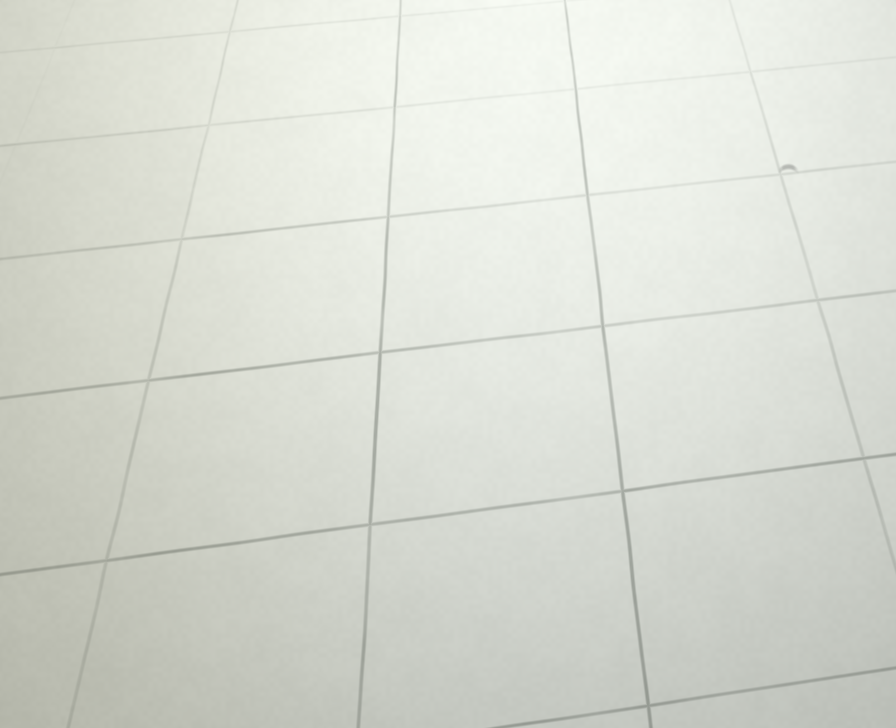
Reproduce this pattern procedurally as a WebGL 2 fragment shader.

```glsl
#version 300 es
precision highp float;
// Pale square floor tiles seen in perspective, with thin uneven grout lines.
// A homography maps the canvas to tile cells; a broad glow lights the far end,
// and hashed noise adds grain, tile variation and wear along the joints.

uniform vec2 u_resolution;
out vec4 fragColor;

const float ASPECT = 512.0 / 416.0;

// Tile plane (column, row, 1) to canvas (x, y downward, w), in canvas heights.
const mat3 TILE_TO_CANVAS = mat3(
    0.2647, -0.0231,  0.0158,
   -0.0606,  0.1245, -0.0969,
    0.2861,  0.1723,  1.0);

float hash(vec2 p) {
    vec3 h = fract(vec3(p.xyx) * 0.1031);
    h += dot(h, h.yzx + 33.33);
    return fract((h.x + h.y) * h.z);
}

float noise(vec2 p) {
    vec2 cell = floor(p);
    vec2 t = fract(p);
    t = t * t * (3.0 - 2.0 * t);
    float low = mix(hash(cell), hash(cell + vec2(1, 0)), t.x);
    float high = mix(hash(cell + vec2(0, 1)), hash(cell + vec2(1, 1)), t.x);
    return mix(low, high, t.y);
}

// Distance to the nearest whole value of a coordinate, in canvas heights.
float jointDistance(float coord) {
    float slope = length(vec2(dFdx(coord), dFdy(coord))) * u_resolution.y;
    return abs(coord - round(coord)) / max(slope, 1e-5);
}

// Soft stroke of a given half width.
float stroke(float dist, float halfWidth, float pixel) {
    float soft = max(0.0019, pixel);
    return 1.0 - smoothstep(halfWidth - soft, halfWidth + soft, dist);
}

// Joint darkness that drifts slowly and differs from segment to segment.
float jointWear(vec2 segment, float along) {
    return mix(0.8, 1.1, hash(segment + 17.0)) * mix(0.8, 1.1, noise(vec2(along * 5.0, segment.x)));
}

// Ambient light falling off from a bright reflection at the far end.
vec3 floorLight(vec2 p) {
    vec2 offset = (p - vec2(0.74, 0.0)) / vec2(1.06, 1.2);
    float level = 0.575 + 0.385 * exp(-dot(offset, offset));
    float warmth = 1.0 - smoothstep(0.0, 0.75, p.x);
    return level + vec3(0.0, 0.014, -0.014) + warmth * vec3(0.008, 0.002, -0.018);
}

// Small curved chip with a fading tail.
float chip(vec2 p, vec2 center, float size) {
    vec2 d = (p - center) / size;
    float bow = abs(d.y - 0.45 * d.x * d.x);
    return (1.0 - smoothstep(0.05, 0.4, bow)) * (1.0 - smoothstep(0.4, 1.1, abs(d.x)));
}

void main() {
    vec2 uv = gl_FragCoord.xy / u_resolution;
    vec2 p = vec2(uv.x * ASPECT, 1.0 - uv.y);
    float pixel = 1.0 / u_resolution.y;

    vec3 plane = inverse(TILE_TO_CANVAS) * vec3(p, 1.0);
    vec2 tile = plane.xy / plane.z;
    vec2 wobble = vec2(noise(tile.yx * 4.0), noise(tile * 4.0 + 40.0)) - 0.5;
    vec2 warped = tile + wobble * 0.005;

    // Tile faces: light, slight tile variation, mottling and fine grain
    vec3 color = floorLight(p);
    color += (hash(floor(warped) + 5.0) - 0.5) * 0.010;
    color += (noise(p * 28.0) - 0.5) * 0.010;
    color += (noise(p * 150.0) - 0.5) * 0.014;

    // Joints: clearest in the middle columns and in the near rows
    float nearness = smoothstep(-1.5, 3.2, tile.y);
    float halfWidth = mix(0.0014, 0.0024, nearness);
    float column = round(warped.x);
    float row = round(warped.y);
    float sideFade = exp(-0.4 * max(pow(column - 1.5, 2.0) - 0.25, 0.0));
    float columnStrength = sideFade * mix(0.72, 1.0, nearness)
        * jointWear(vec2(column, floor(tile.y)), tile.y);
    float farRow = 1.0 - smoothstep(2.0, 3.0, row) * 0.8;
    float glareFade = mix(1.0, 0.62, farRow * smoothstep(0.8, 1.5, tile.x));
    float rowStrength = mix(0.25, 1.0, smoothstep(-1.0, 3.0, row)) * glareFade
        * jointWear(vec2(floor(tile.x), row), tile.x);
    float columnJoint = columnStrength * stroke(jointDistance(warped.x), halfWidth, pixel);
    float rowJoint = rowStrength * stroke(jointDistance(warped.y), halfWidth * 0.9, pixel);
    float joint = min(max(columnJoint, rowJoint), 1.0);
    color *= mix(vec3(1.0), vec3(0.76, 0.77, 0.76), joint);

    // Chipped corner
    color *= 1.0 - 0.22 * chip(p, vec2(1.083, 0.229), 0.014);

    fragColor = vec4(clamp(color, 0.0, 1.0), 1.0);
}
```
